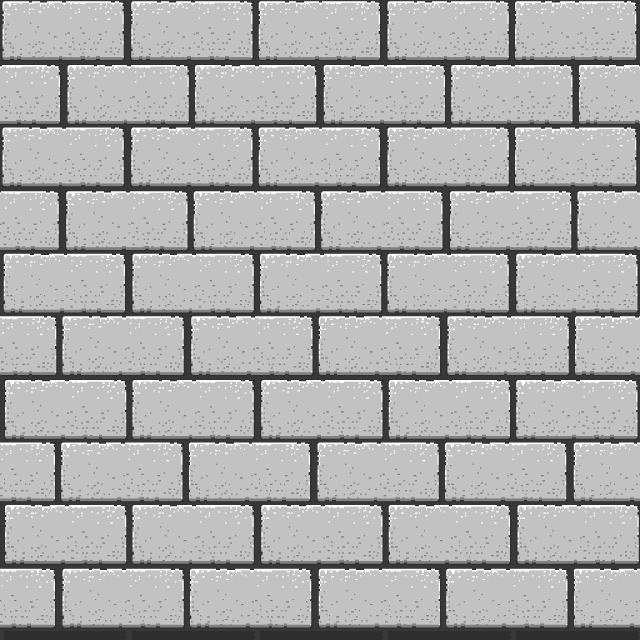
This texture is drawn by a Shadertoy shader. Its source:

```glsl
const float GRID = 512.0;                 // design units along the canvas height
const vec2  PITCH = vec2(102.4, 50.35);   // brick spacing
const vec2  BRICK = vec2(97.0, 47.0);     // brick size
const float ROWS = 10.0;
const float TOP_MARGIN = 1.0;
const float EVEN_SHIFT = 2.7;
const float ODD_SHIFT = 50.9;
const float CORNER = 2.0;
const float RIM_LIGHT = 1.3;              // thickness of the top highlight
const float RIM_SHADE = 2.2;              // thickness of the bottom shadow
const float SPECK_CELL = 4.0;

const vec3 STONE  = vec3(0.76);
const vec3 MORTAR = vec3(0.22);
const vec3 CREASE = vec3(0.18);
const vec3 SHADE  = vec3(0.50);
const vec3 LIGHT  = vec3(1.0);

float hash(vec2 p) {
    vec3 q = fract(p.xyx * vec3(0.1031, 0.1030, 0.0973));
    q += dot(q, q.yzx + 33.33);
    return fract((q.x + q.y) * q.z);
}

// 1 on random short runs along an edge
float runs(float along, float runLength, float chance, float seed) {
    return step(hash(vec2(floor(along / runLength) + 7.0, seed)), chance);
}

// Antialiased coverage of a signed inside distance
float cover(float inside, float px) {
    return clamp(inside / px + 0.5, 0.0, 1.0);
}

// Cellular scatter: at most one small rectangle per cell
float specks(vec2 q, float chance, float seed, float px) {
    vec2 id = floor(q / SPECK_CELL);
    vec2 key = id + seed;
    vec2 corner = vec2(hash(key), hash(key + 41.7)) * (SPECK_CELL - 1.0);
    vec2 size = vec2(1.0 + step(0.75, hash(key + 83.1)), 1.0);
    vec2 halfSize = 0.5 * size;
    vec2 d = halfSize - abs(q - id * SPECK_CELL - floor(corner) - halfSize);
    return cover(min(d.x, d.y), px) * step(hash(key + 19.3), chance);
}

// Staggered rows with a slow sideways drift
float rowShift(float row) {
    float drift = cos(0.5 * (row - 1.0));
    return mod(row, 2.0) > 0.5 ? ODD_SHIFT + 2.4 * drift
                               : EVEN_SHIFT - 0.8 * drift;
}

void mainImage(out vec4 fragColor, in vec2 fragCoord) {
    float px = GRID / iResolution.y;
    vec2 p = fragCoord * px;
    p.y = GRID - p.y;

    // Brick-local position, measured from its upper left corner
    float row = floor((p.y - TOP_MARGIN) / PITCH.y);
    float shift = rowShift(row);
    float col = floor((p.x - shift) / PITCH.x);
    vec2 q = p - ceil(vec2(shift, TOP_MARGIN) + PITCH * vec2(col, row));

    // Distances to the four chipped edges
    float left   = q.x - runs(q.y, 2.0, 0.14, 1.0);
    float right  = BRICK.x - q.x - runs(q.y, 2.0, 0.14, 2.0);
    float top    = q.y - runs(q.x, 3.0, 0.12, 3.0);
    float bottom = BRICK.y - q.y - runs(q.x, 3.0, 0.18, 4.0);
    vec2 edge = vec2(min(left, right), min(top, bottom));
    float inside = CORNER - length(max(CORNER - edge, 0.0));
    float brick = cover(inside, px) * step(row, ROWS - 0.5);

    // Speckled face: pale dust above, dark pits below
    float height = floor(q.y / SPECK_CELL) * SPECK_CELL / BRICK.y;
    float pits = specks(q, 0.72 * smoothstep(0.2, 1.05, height), 11.0, px);
    float dust = specks(q, 0.62 * (1.0 - smoothstep(0.0, 0.36, height)), 57.0, px);
    vec3 face = mix(STONE, SHADE, pits);
    face = mix(face, LIGHT, dust);

    // Shadowed base, lit top with drips, glints on the sides
    face = mix(face, SHADE, cover(RIM_SHADE - bottom, px));
    float drip = runs(q.x, 2.0, 0.16, 5.0) + 2.0 * runs(q.x, 1.0, 0.05, 6.0);
    float glint = cover(1.0 - edge.x, px) * runs(q.y, 2.0, 0.3, 8.0 + step(right, left));
    glint *= cover(bottom - RIM_SHADE, px);
    face = mix(face, LIGHT, max(glint, cover(RIM_LIGHT + drip - top, px)));

    // Mortar, slightly darker where it meets a brick
    float gap = length(max(-edge, 0.0));
    vec3 joint = mix(CREASE, MORTAR, smoothstep(0.0, 2.0, gap));

    fragColor = vec4(mix(joint, face, brick), 1.0);
}
```
